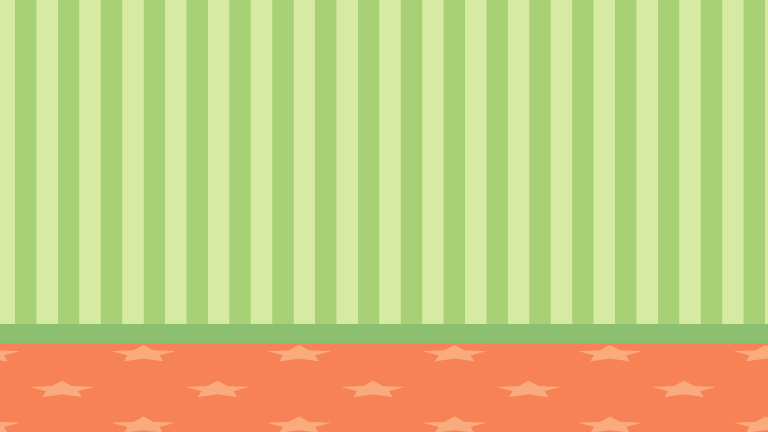
Write a WebGL 2 fragment shader that draws this background.

```glsl
#version 300 es
precision highp float;

uniform vec2 u_resolution;
out vec4 fragColor;

const float SECTOR = 1.2566371; // one fifth of a turn

// Inside test for a five-pointed star of radius 1
bool insideStar(vec2 q) {
    float angle = abs(mod(atan(q.x, q.y) + 0.5 * SECTOR, SECTOR) - 0.5 * SECTOR);
    vec2 folded = length(q) * vec2(sin(angle), cos(angle));
    vec2 notch = 0.5 * vec2(sin(0.5 * SECTOR), cos(0.5 * SECTOR));
    vec2 edgeNormal = vec2(1.0 - notch.y, notch.x);
    return dot(folded - vec2(0.0, 1.0), edgeNormal) < 0.0;
}

// Striped wallpaper
vec3 wallColor(float x) {
    float phase = fract((x - 0.0349) / 0.0992);
    return phase < 0.5 ? vec3(0.66, 0.815, 0.455) : vec3(0.843, 0.918, 0.645);
}

// Carpet with staggered rows of flattened stars
vec3 floorColor(vec2 p) {
    float row = floor((p.y - 0.015) / 0.0828 + 0.5);
    float shift = mod(row, 2.0) < 0.5 ? 0.3322 : 0.1435;
    vec2 q;
    q.x = (fract((p.x - shift) / 0.36 + 0.5) - 0.5) * 0.36;
    q.y = p.y - 0.015 - row * 0.0828;
    bool star = insideStar(q / vec2(0.0778, 0.0211));
    return star ? vec3(0.98, 0.67, 0.495) : vec3(0.965, 0.508, 0.338);
}

vec3 sceneColor(vec2 p) {
    if (p.y > 0.25) return wallColor(p.x);
    if (p.y > 0.2051) return vec3(0.55, 0.75, 0.44); // skirting board
    return floorColor(p);
}

void main() {
    // Average a 4 by 4 grid of samples for smooth edges
    vec3 color = vec3(0.0);
    for (int j = 0; j < 4; j++) {
        for (int i = 0; i < 4; i++) {
            vec2 offset = (vec2(i, j) + 0.5) / 4.0 - 0.5;
            color += sceneColor((gl_FragCoord.xy + offset) / u_resolution.y);
        }
    }
    fragColor = vec4(color / 16.0, 1.0);
}
```
